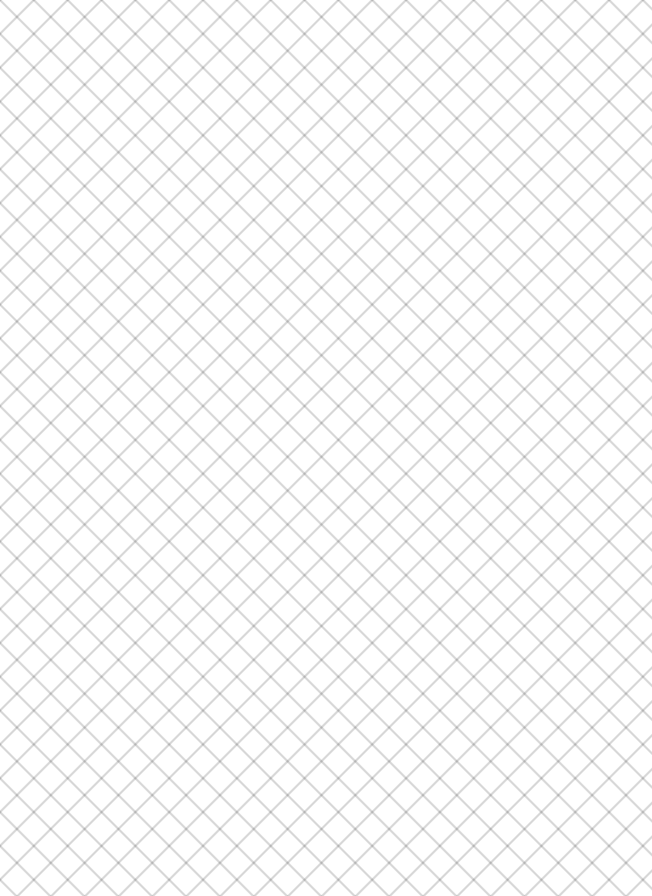
A Shadertoy shader for this pattern:

```glsl
// Soft coverage of unit-spaced diagonal lines, measured perpendicular to them
float lineCoverage(float phase, float halfWidth, float softness) {
    float distanceToLine = abs(fract(phase + 0.5) - 0.5) * 0.70711;
    return 1.0 - smoothstep(halfWidth - softness, halfWidth + softness, distanceToLine);
}

void mainImage(out vec4 fragColor, in vec2 fragCoord) {
    // Lattice units anchored at the upper-left corner: 26.48 diamonds down
    float diamondsDown = 26.48;
    vec2 lattice = vec2(fragCoord.x, iResolution.y - fragCoord.y) / iResolution.y * diamondsDown;
    float softness = 0.8 * diamondsDown / iResolution.y;

    // Two families of diagonals
    float rising = lineCoverage(lattice.x + lattice.y, 0.031, softness);
    float falling = lineCoverage(lattice.x - lattice.y, 0.031, softness);

    // Translucent grey strokes darken where they cross
    float paper = 1.0;
    float shade = paper * (1.0 - 0.16 * rising) * (1.0 - 0.16 * falling);
    fragColor = vec4(vec3(shade), 1.0);
}
```
